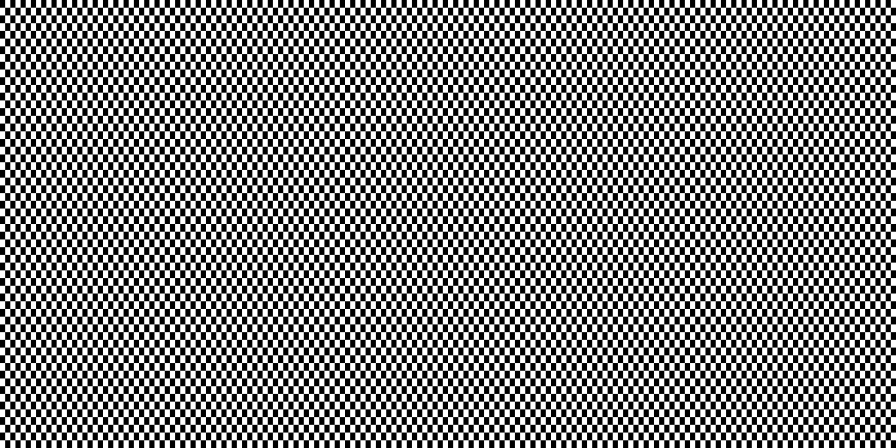
Reproduce this pattern procedurally as a Shadertoy shader.

```glsl
#define GRID vec2(174.0, 58.0)   // cells across and down
#define DARK vec3(0.0)
#define LIGHT vec3(1.0)

// Integral of a square wave that is +1 on even cells and -1 on odd cells
vec2 waveIntegral(vec2 p) {
    return 1.0 - abs(mod(p, 2.0) - 1.0);
}

// Exact box-filtered square wave on each axis
vec2 smoothWave(vec2 p, vec2 width) {
    return (waveIntegral(p + 0.5 * width) - waveIntegral(p - 0.5 * width)) / width;
}

void mainImage(out vec4 fragColor, in vec2 fragCoord) {
    vec2 cellsPerPixel = GRID / iResolution.xy;
    vec2 cell = fragCoord * cellsPerPixel;

    // The product of both waves alternates the cells
    vec2 wave = smoothWave(cell, cellsPerPixel);
    float checker = 0.5 + 0.5 * wave.x * wave.y;

    fragColor = vec4(mix(DARK, LIGHT, checker), 1.0);
}
```
